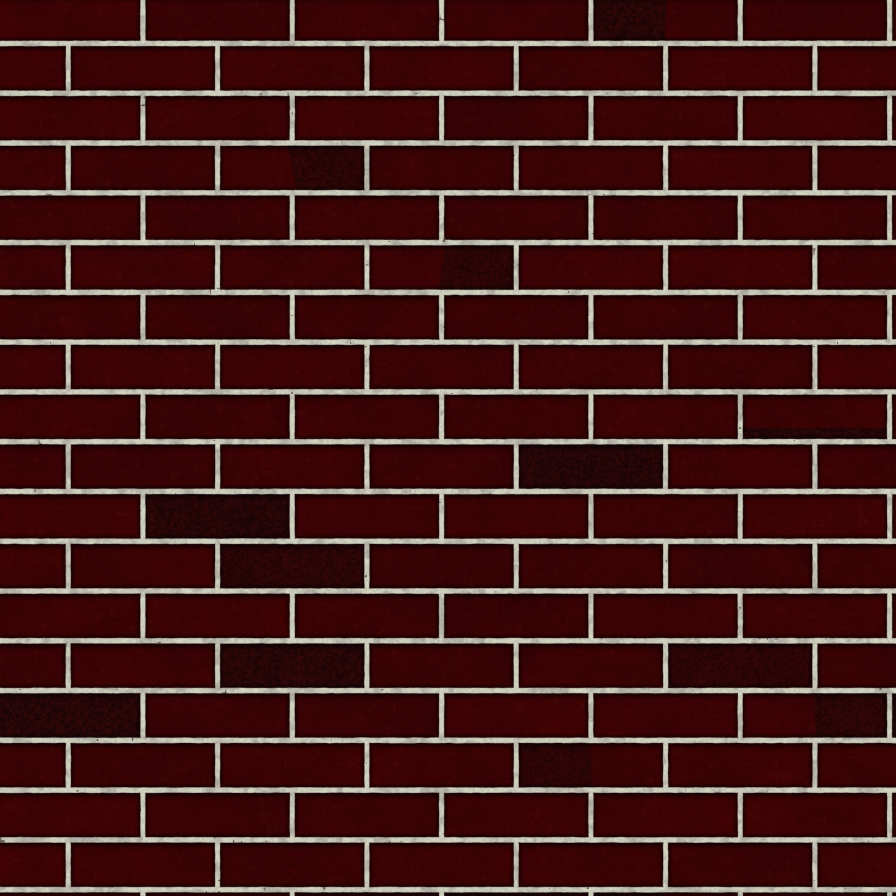
Reproduce this texture procedurally as a WebGL 2 fragment shader.

```glsl
#version 300 es
precision highp float;
// Dark red brick wall in running bond: 6 bricks across, 18 courses high.
// Each brick is a box distance; the gap around it is pale, blotchy mortar.
// Hashes per brick choose its tone and whether part of it is sooty.
uniform vec2 u_resolution;
out vec4 fragColor;

float hash(vec2 p) {
  vec3 q = fract(vec3(p.xyx) * 0.1031);
  q += dot(q, q.yzx + 33.33);
  return fract((q.x + q.y) * q.z);
}

float noise(vec2 p) {
  vec2 i = floor(p), f = fract(p);
  f = f * f * (3.0 - 2.0 * f);
  return mix(mix(hash(i), hash(i + vec2(1, 0)), f.x),
             mix(hash(i + vec2(0, 1)), hash(i + vec2(1, 1)), f.x), f.y);
}

float fbm(vec2 p) {
  float sum = 0.0, gain = 0.5;
  for (int i = 0; i < 4; i++) {
    sum += gain * noise(p);
    p = p * 2.03 + 17.0;
    gain *= 0.5;
  }
  return sum / 0.9375;
}

// Glazed face: fine grain, dim rim, shadow under the upper joint, some soot.
vec3 brickColor(vec2 uv, vec2 local, vec2 id, float depth) {
  float grain = noise(uv * 420.0) - 0.5;
  float cloud = fbm(uv * 26.0 + id * 3.7) - 0.5;
  float tone = 1.0 + 0.10 * (hash(id + 5.0) - 0.5) + 0.22 * cloud + 0.14 * grain;
  vec3 color = vec3(0.228, 0.008, 0.012) * tone;
  color += vec3(0.03, 0.014, 0.014) * smoothstep(0.6, 0.9, fbm(uv * 150.0));

  // Soot covers a whole brick or one slanted side of it, more often low down
  float chance = mix(0.16, 0.05, smoothstep(0.35, 0.65, uv.y));
  float sooty = step(hash(id + 41.0), chance);
  float side = hash(id + 73.0) < 0.5 ? -1.0 : 1.0;
  float slant = local.x * side + local.y * (hash(id + 19.0) - 0.5) * 0.5;
  float partial = smoothstep(-0.002, 0.002, slant);
  float cover = hash(id + 57.0) < 0.5 ? 1.0 : partial;
  vec3 soot = vec3(0.145, 0.022, 0.028) * (1.0 + 0.7 * grain + 0.3 * cloud);
  color = mix(color, soot, sooty * cover * (0.6 + 0.4 * hash(id + 29.0)));

  float rim = smoothstep(0.0, 0.0065, depth);
  float shadow = smoothstep(0.0135, 0.0245, local.y);
  return color * mix(0.55, 1.0, rim) * (1.0 - 0.22 * shadow);
}

// Pale cement with grey-brown blotches, grit and rare dark pits.
vec3 mortarColor(vec2 uv) {
  float blotch = fbm(uv * 95.0);
  vec3 color = mix(vec3(0.80, 0.80, 0.735), vec3(0.69, 0.68, 0.64),
                   smoothstep(0.42, 0.75, blotch));
  color *= 1.0 + 0.10 * (noise(uv * 380.0) - 0.5);
  float pit = smoothstep(0.90, 0.97, noise(uv * 230.0 + 61.0))
            * smoothstep(0.58, 0.72, noise(uv * 34.0));
  return mix(color, vec3(0.30, 0.22, 0.20), 0.7 * pit);
}

void main() {
  vec2 uv = gl_FragCoord.xy / u_resolution;
  float pixel = 1.0 / min(u_resolution.x, u_resolution.y);

  // Running bond: every even course shifts by half a brick
  vec2 grid = uv * vec2(6.0, 18.0) + vec2(0.043, -0.127);
  float course = floor(grid.y);
  grid.x += 0.5 * (1.0 - mod(course, 2.0));
  vec2 id = mod(floor(grid), vec2(6.0, 18.0));
  vec2 brickSize = 1.0 / vec2(6.0, 18.0);
  vec2 local = (fract(grid) - 0.5) * brickSize;

  // Slightly ragged box edge, negative inside the brick
  vec2 edge = abs(local) - (0.5 * brickSize - vec2(0.0029, 0.0031));
  float dist = max(edge.x, edge.y) + 0.0009 * (fbm(uv * 130.0) - 0.5);

  vec3 brick = brickColor(uv, local, id, -dist);
  vec3 mortar = mortarColor(uv);
  mortar *= mix(0.88, 1.0, smoothstep(0.0, 0.0015, dist));
  float blur = max(0.75 * pixel, 0.0006);
  fragColor = vec4(mix(brick, mortar, smoothstep(-blur, blur, dist)), 1.0);
}
```
